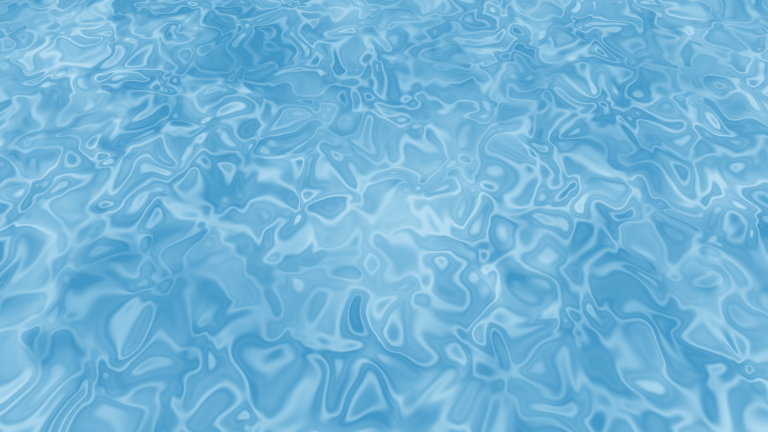
Give the GLSL for this texture, as a Shadertoy shader.

```glsl
const vec3 DEEP_BLUE = vec3(0.26, 0.595, 0.78);
const vec3 PALE_BLUE = vec3(0.67, 0.845, 0.935);
const float HORIZON = 2.2;        // height of the vanishing line, in canvas heights
const float DEPTH_STRETCH = 1.9;
const float WAVE_DENSITY = 22.0;
const float WARP = 0.5;
const float REFRACTION = 0.75;
const float RING_COUNT = 7.5;
const float MEAN_TONE = 0.45;
const float SKY_WEIGHT = 0.27;
const float FACET_WEIGHT = 0.32;
const float RING_WEIGHT = 0.18;
const int SAMPLES = 2;            // per axis, for smooth edges

vec2 hash22(vec2 p) {
    vec3 h = fract(vec3(p.xyx) * vec3(0.1031, 0.1030, 0.0973));
    h += dot(h, h.yzx + 33.33);
    return fract((h.xx + h.yz) * h.zy);
}

float cornerSlope(vec2 cell, vec2 offset) {
    return dot(hash22(cell) * 2.0 - 1.0, offset);
}

// Gradient noise, roughly -1 to 1
float noise(vec2 p) {
    vec2 i = floor(p), f = p - i;
    vec2 u = f * f * f * (f * (f * 6.0 - 15.0) + 10.0);
    vec2 e = vec2(1.0, 0.0);
    float low = mix(cornerSlope(i, f), cornerSlope(i + e, f - e), u.x);
    float high = mix(cornerSlope(i + e.yx, f - e.yx), cornerSlope(i + 1.0, f - 1.0), u.x);
    return 2.0 * mix(low, high, u.y);
}

// Water plane seen at a slant
vec2 waterPlane(vec2 uv) {
    float depth = 1.0 / (HORIZON - uv.y);
    return WAVE_DENSITY * vec2(uv.x * depth, DEPTH_STRETCH * depth);
}

float waterTone(vec2 p) {
    // Warped swell with two octaves
    vec2 warp = vec2(noise(p * 0.7 + 11.3), noise(p * 0.7 + 47.9));
    vec2 q = p + WARP * warp;
    vec2 swell = vec2(noise(q) + 0.4 * noise(q * 1.9 + 5.7),
                      noise(q * 1.1 + 83.1));

    // Broad reflections and smaller facets, bent by the swell
    float sky = noise(p * vec2(0.15, 0.2) + 0.3 * swell + 21.4);
    float facet = noise(q * 0.6 + REFRACTION * swell.yx + 61.2);

    // Narrow pale rings with dark flanks, fading in calm water
    float phase = RING_COUNT * swell.x + 2.5 * facet;
    float rings = cos(phase) + 0.65 * cos(2.0 * phase + 0.4);
    float activity = mix(0.6, 1.2, smoothstep(-0.5, 0.4, noise(p * 0.35 + 35.6)));

    return MEAN_TONE + SKY_WEIGHT * sky + FACET_WEIGHT * facet
         + RING_WEIGHT * activity * rings;
}

void mainImage(out vec4 fragColor, in vec2 fragCoord) {
    float tone = 0.0;
    for (int y = 0; y < SAMPLES; y++) {
        for (int x = 0; x < SAMPLES; x++) {
            vec2 jitter = (vec2(x, y) + 0.5) / float(SAMPLES) - 0.5;
            vec2 uv = (fragCoord + jitter - vec2(0.5 * iResolution.x, 0.0)) / iResolution.y;
            tone += clamp(waterTone(waterPlane(uv)), 0.0, 1.05);
        }
    }
    tone /= float(SAMPLES * SAMPLES);
    fragColor = vec4(mix(DEEP_BLUE, PALE_BLUE, tone), 1.0);
}
```
